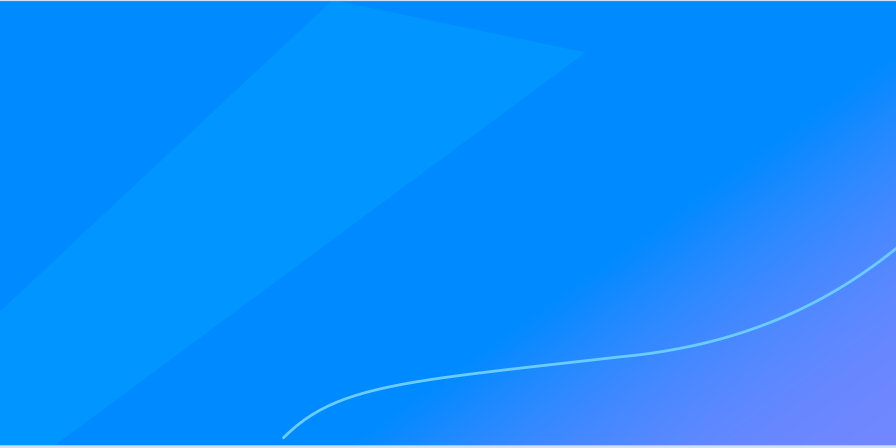
This background is drawn by a WebGL 2 fragment shader. Its source:

```glsl
#version 300 es
precision highp float;

uniform vec2 u_resolution;
out vec4 outColor;

#define BASE_BLUE   vec3(0.0, 0.54, 1.0)
#define BEAM_BLUE   vec3(0.0, 0.585, 1.0)
#define VIOLET      vec3(0.44, 0.53, 1.0)
#define CURVE_CYAN  vec3(0.42, 0.80, 1.0)
#define RIM_PALE    vec3(0.82, 0.88, 0.95)
#define CURVE_WIDTH 0.0062
#define RIM_BOTTOM  0.006
#define RIM_TOP     0.0025
#define GLOW_REACH  0.711
#define CURVE_STEPS 24

// Signed distance to the line a-b, positive on its right-hand side
float rightOf(vec2 p, vec2 a, vec2 b) {
    vec2 d = normalize(b - a);
    return dot(p - a, vec2(d.y, -d.x));
}

float segmentDistance(vec2 p, vec2 a, vec2 b) {
    vec2 ab = b - a;
    float h = clamp(dot(p - a, ab) / dot(ab, ab), 0.0, 1.0);
    return length(p - a - ab * h);
}

vec2 bezier(vec2 a, vec2 b, vec2 c, vec2 d, float t) {
    float s = 1.0 - t;
    return s * s * s * a + 3.0 * s * s * t * b + 3.0 * s * t * t * c + t * t * t * d;
}

float bezierDistance(vec2 p, vec2 a, vec2 b, vec2 c, vec2 d) {
    float nearest = 1e3;
    vec2 previous = a;
    for (int i = 1; i <= CURVE_STEPS; i++) {
        vec2 next = bezier(a, b, c, d, float(i) / float(CURVE_STEPS));
        nearest = min(nearest, segmentDistance(p, previous, next));
        previous = next;
    }
    return nearest;
}

// Coverage of a shape whose inside is positive
float fill(float inside, float pixel) {
    return clamp(inside / pixel + 0.5, 0.0, 1.0);
}

void main() {
    // Canvas spans 2 x 1 units
    vec2 p = gl_FragCoord.xy / u_resolution * vec2(2.0, 1.0);
    float pixel = 1.0 / u_resolution.y;
    vec3 color = BASE_BLUE;

    // Diagonal beam with a slanted top
    vec2 peak = vec2(0.742, 1.0);
    vec2 tip = vec2(1.307, 0.883);
    float beam = min(rightOf(p, vec2(0.0, 0.305), peak), rightOf(p, peak, tip));
    beam = min(beam, rightOf(p, tip, vec2(0.125, 0.008)));
    color = mix(color, BEAM_BLUE, fill(beam, pixel));

    // Violet glow growing toward the lower right corner
    float depth = rightOf(p, vec2(0.781, 0.008), vec2(2.0, 0.883));
    float t = clamp(depth / GLOW_REACH, 0.0, 1.0);
    color = mix(color, VIOLET, 1.0 - pow(1.0 - t, 1.8));

    // Thin flowing curve
    vec2 joint = vec2(1.380, 0.203);
    float curve = bezierDistance(p, vec2(0.633, 0.023), vec2(0.75, 0.141), vec2(0.898, 0.148), joint);
    curve = min(curve, bezierDistance(p, joint, vec2(1.667, 0.229), vec2(1.854, 0.328), vec2(2.0, 0.445)));
    color = mix(color, CURVE_CYAN, fill(0.5 * CURVE_WIDTH - curve, pixel));

    // Pale rims along the bottom and top
    float rim = max(RIM_BOTTOM - p.y, p.y - 1.0 + RIM_TOP);
    color = mix(color, RIM_PALE, fill(rim, pixel));

    outColor = vec4(color, 1.0);
}
```
